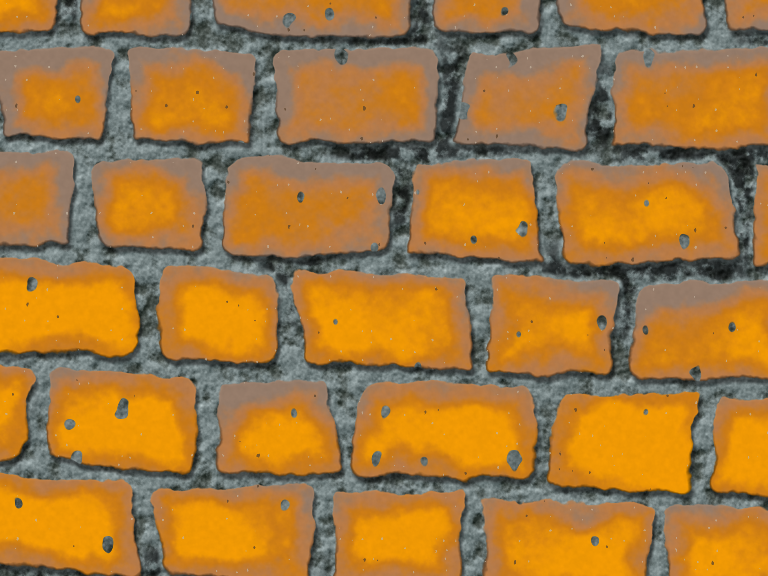
A WebGL 2 fragment shader for this texture:

```glsl
#version 300 es
precision highp float;

uniform vec2 u_resolution;
out vec4 fragColor;

float hash(vec2 p) {
    return fract(sin(dot(p, vec2(127.1, 311.7))) * 43758.5453);
}

float noise(vec2 p) {
    vec2 i = floor(p), f = fract(p);
    f = f * f * (3.0 - 2.0 * f);
    float low = mix(hash(i), hash(i + vec2(1, 0)), f.x);
    float high = mix(hash(i + vec2(0, 1)), hash(i + vec2(1, 1)), f.x);
    return mix(low, high, f.y);
}

float fbm(vec2 p) {
    float sum = 0.0, amplitude = 0.5;
    for (int i = 0; i < 5; i++) {
        sum += amplitude * noise(p);
        p = mat2(1.6, 1.2, -1.2, 1.6) * p + 7.3;
        amplitude *= 0.5;
    }
    return sum;
}

// Rounded quadrilateral whose four sides lean by random slopes
float brickDistance(vec2 q, vec2 halfSize, vec2 cell) {
    vec4 lean = vec4(hash(cell + 1.3), hash(cell + 2.7), hash(cell + 4.1), hash(cell + 5.9)) - 0.5;
    lean *= vec4(0.38, 0.38, 0.13, 0.13);
    float side = max(q.x + lean.x * q.y, -q.x + lean.y * q.y) - halfSize.x;
    float bed = max(q.y + lean.z * q.x, -q.y + lean.w * q.x) - halfSize.y;
    float radius = 0.006 + 0.02 * hash(cell + 8.2);
    vec2 v = vec2(side, bed) + radius;
    return min(max(v.x, v.y), 0.0) + length(max(v, 0.0)) - radius;
}

// Nearest brick: distance, local position, random identity
vec4 wall(vec2 p, vec2 pitch, vec2 gap) {
    p.y += 0.05 * p.x * (1.0 - p.y) + 0.012 * (noise(p * 4.0) - 0.5);
    vec4 nearest = vec4(1.0);
    float baseRow = floor(p.y / pitch.y);
    for (int j = -1; j <= 1; j++) {
        float row = baseRow + float(j);
        float shift = 0.5 * row + 0.4 * hash(vec2(row, 3.0));
        float column = floor(p.x / pitch.x + shift);
        for (int i = -1; i <= 1; i++) {
            vec2 cell = vec2(column + float(i), row);
            float left = cell.x + 0.4 * (hash(cell) - 0.5);
            float right = cell.x + 1.0 + 0.4 * (hash(cell + vec2(1, 0)) - 0.5);
            vec2 center = vec2(0.5 * (left + right) - shift, row + 0.5) * pitch;
            vec2 halfSize = 0.5 * vec2(right - left, 1.0) * pitch - gap;
            float d = brickDistance(p - center, halfSize, cell);
            if (d < nearest.x) nearest = vec4(d, p - center, hash(cell + 11.4));
        }
    }
    nearest.x += 0.024 * (fbm(p * 20.0) - 0.48) + 0.004 * (noise(p * 85.0) - 0.5);
    return nearest;
}

// Randomly placed ragged spots, one at most per grid cell
float spots(vec2 p, float scale, float density, float radius, float soft) {
    vec2 cell = floor(p * scale), f = fract(p * scale);
    vec2 center = 0.3 + 0.4 * vec2(hash(cell + 3.1), hash(cell + 6.4));
    float size = radius * (0.4 + 0.8 * hash(cell + 9.7));
    float d = length((f - center) * vec2(1.2, 0.85)) - size;
    d += size * 1.2 * (noise(f * 2.5 / radius * 0.3 + cell * 5.0) - 0.5);
    return step(hash(cell + 1.9), density) * (1.0 - smoothstep(-soft, soft, d * 1.0));
}

vec3 glaze(float wear) {
    vec3 color = mix(vec3(0.94, 0.60, 0.02), vec3(0.79, 0.48, 0.09), smoothstep(0.12, 0.45, wear));
    color = mix(color, vec3(0.72, 0.48, 0.28), smoothstep(0.4, 0.68, wear));
    return mix(color, vec3(0.58, 0.48, 0.41), smoothstep(0.65, 0.95, wear));
}

vec3 mortar(vec2 p, float d, float shadow) {
    float grain = fbm(p * 42.0);
    float relief = grain - fbm(p * 42.0 + vec2(-0.12, 0.22));
    vec3 color = mix(vec3(0.28, 0.31, 0.29), vec3(0.46, 0.51, 0.51), smoothstep(0.22, 0.52, grain));
    color += 0.7 * relief + 0.12 * (noise(p * 260.0) - 0.5);
    float crevice = smoothstep(0.6, 0.8, noise(p * 6.0 + 2.0)) * smoothstep(0.002, 0.012, d);
    color *= 1.0 - 0.65 * crevice * smoothstep(0.3, 0.6, fbm(p * 60.0));
    return color * (1.0 - 0.5 * shadow);
}

vec3 brick(vec2 p, vec2 local, float inner, float identity) {
    // Clouded margins around a saturated centre
    float haze = 1.0 - smoothstep(0.0, 0.055, inner + 0.06 * (fbm(p * 13.0) - 0.48));
    float wear = -0.1 + 0.48 * haze + 0.32 * smoothstep(0.2, 0.9, p.y) + 0.32 * identity;
    wear += 0.16 * smoothstep(-0.02, 0.08, local.y) + 0.75 * (fbm(p * 7.0 + identity * 20.0) - 0.48);
    wear += 0.2 * (fbm(p * 70.0) - 0.48);
    vec3 color = glaze(wear);
    color *= 0.96 + 0.08 * fbm(p * 120.0);
    // Broken rim and fine pale dust
    float rim = 1.0 - smoothstep(0.0, 0.005, inner);
    color = mix(color, color * mix(0.55, 1.05, smoothstep(-0.05, 0.05, local.y)), rim);
    color = mix(color, vec3(0.76, 0.70, 0.62), 0.7 * spots(p, 55.0, 0.12, 0.09, 0.04));
    return mix(color, vec3(0.36, 0.27, 0.18), 0.75 * spots(p + 3.7, 38.0, 0.07, 0.09, 0.03));
}

void main() {
    vec2 p = gl_FragCoord.xy / u_resolution.y;
    float pixel = 1.0 / u_resolution.y;
    vec2 pitch = vec2(0.287, 0.186), gap = vec2(0.018, 0.014);

    vec4 nearest = wall(p, pitch, gap);
    float above = wall(p + vec2(-0.004, 0.009), pitch, gap).x;
    float shadow = 1.0 - smoothstep(-0.004, 0.005, above);

    vec3 joint = mortar(p, nearest.x, shadow);
    vec3 face = brick(p, nearest.yz, -nearest.x, nearest.w);
    float chip = spots(p + 1.3, 13.0, 0.2, 0.13, 0.02);
    face = mix(face, mortar(p, 0.0, 0.3), chip);

    float cover = 1.0 - smoothstep(-pixel, pixel, nearest.x);
    fragColor = vec4(clamp(mix(joint, face, cover), 0.0, 1.0), 1.0);
}
```
